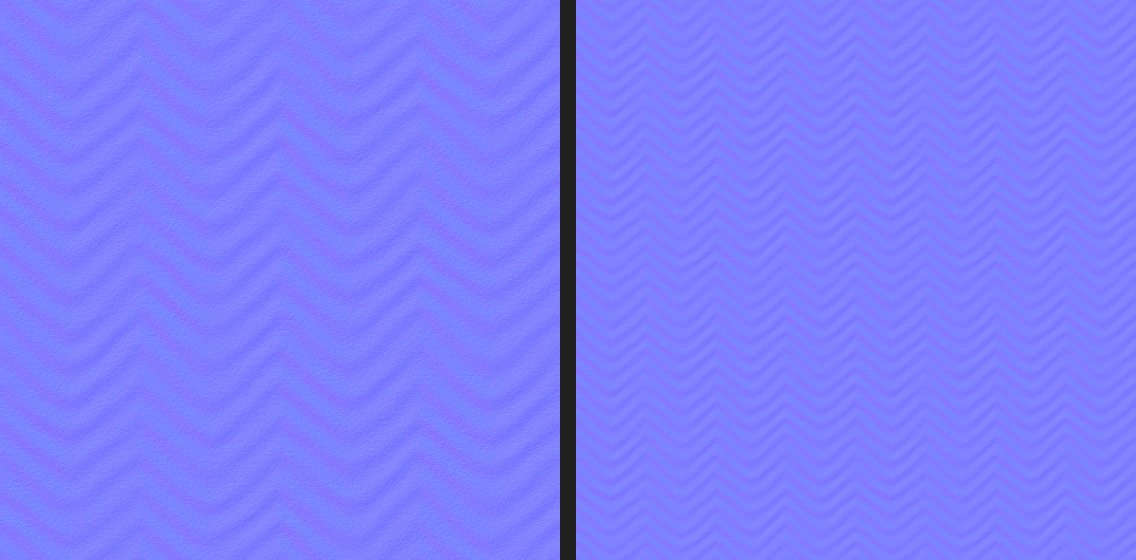
Left: one tile. Right: repeated 2 by 2.
Reproduce this texture map procedurally as a three.js fragment shader.

```glsl
#define CHEVRONS 4.0
#define RIPPLES 16.0
#define CHEVRON_RISE 0.092
#define VALLEY_ROUNDING 0.3
#define CREST_ROUNDING 0.05
#define RIPPLE_HEIGHT 0.0005
#define RIPPLE_SKEW 0.06
#define WARP 0.014
#define FINE_GRAIN 0.00025
#define COARSE_GRAIN 0.0002
#define PHASE_SHIFT -0.0275
#define SAMPLE_STEP 0.0005

const float TAU = 6.2831853;

varying vec2 vUv;

float hash(vec2 cell) {
  vec3 p = fract(cell.xyx * vec3(0.1031, 0.1030, 0.0973));
  p += dot(p, p.yzx + 33.33);
  return fract((p.x + p.y) * p.z);
}

// Value noise that wraps after a whole number of cells
float tileNoise(vec2 uv, float cells, float seed) {
  vec2 p = uv * cells;
  vec2 i = floor(p);
  vec2 f = p - i;
  f = f * f * (3.0 - 2.0 * f);
  vec2 a = mod(i, cells) + seed;
  vec2 b = mod(i + 1.0, cells) + seed;
  return mix(mix(hash(a), hash(vec2(b.x, a.y)), f.x),
             mix(hash(vec2(a.x, b.y)), hash(b), f.x), f.y);
}

// Absolute value with a rounded corner at zero
float softAbs(float x, float radius) {
  return sqrt(x * x + radius * radius) - radius;
}

// Tight crests at whole repeats, rounder valleys halfway between
float chevron(float x) {
  float fromValley = abs(fract(x * CHEVRONS) - 0.5) * 2.0;
  float side = 1.0 - softAbs(1.0 - fromValley, CREST_ROUNDING);
  return CHEVRON_RISE * softAbs(side, VALLEY_ROUNDING) / softAbs(1.0, VALLEY_ROUNDING);
}

float height(vec2 uv) {
  // Uneven ripple lines
  float drift = tileNoise(uv, 7.0, 11.0) - 0.5;
  drift += 0.6 * (tileNoise(uv, 23.0, 37.0) - 0.5);
  float y = uv.y - chevron(uv.x) + drift * WARP + PHASE_SHIFT;

  // Soft wave with patches of weaker relief
  float t = TAU * RIPPLES * y;
  float strength = mix(0.55, 1.3, tileNoise(uv, 13.0, 53.0));
  float wave = -(sin(t) + RIPPLE_SKEW * sin(2.0 * t));

  // Surface grain, rougher in places
  float roughness = mix(0.8, 1.2, tileNoise(uv, 21.0, 29.0));
  float grain = FINE_GRAIN * tileNoise(uv, 460.0, 71.0)
              + COARSE_GRAIN * tileNoise(uv, 210.0, 97.0);
  return RIPPLE_HEIGHT * strength * wave + roughness * grain;
}

void main() {
  // Slope from central differences
  vec2 e = vec2(SAMPLE_STEP, 0.0);
  vec2 slope = vec2(height(vUv + e.xy) - height(vUv - e.xy),
                    height(vUv + e.yx) - height(vUv - e.yx)) / (2.0 * SAMPLE_STEP);

  // Tangent-space normal with green pointing down
  vec3 normal = normalize(vec3(-slope.x, slope.y, 1.0));
  gl_FragColor = vec4(normal * 0.5 + 0.5, 1.0);
}
```
